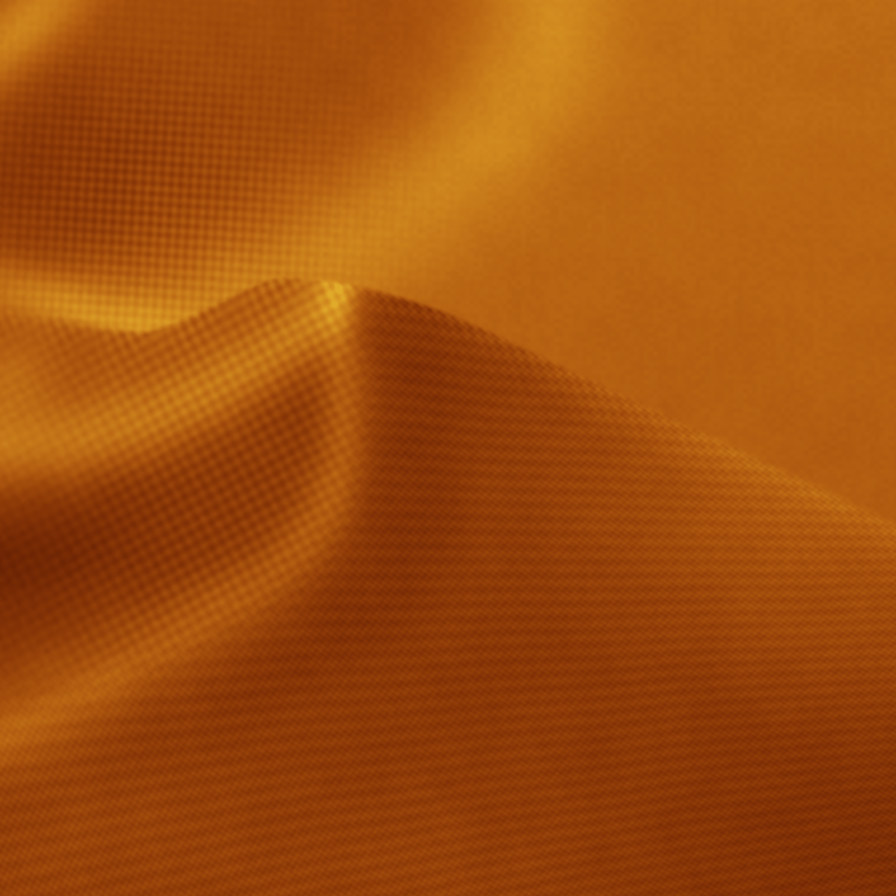
Reproduce this texture procedurally as a Shadertoy shader.

```glsl
// Folded amber cloth: a soft glowing backdrop behind a woven, creased front fold.
#define TAU 6.2831853
#define ROWS 58.0
#define THREADS 112.0
#define MESH 78.0
#define ROW_DEPTH 0.035
#define THREAD_DEPTH 0.045
#define MESH_DEPTH 0.075
#define GRAIN 0.045

float hash(vec2 p) {
    return fract(sin(dot(p, vec2(127.1, 311.7))) * 43758.5453);
}

float noise(vec2 p) {
    vec2 i = floor(p), f = fract(p);
    f = f * f * (3.0 - 2.0 * f);
    return mix(mix(hash(i), hash(i + vec2(1, 0)), f.x),
               mix(hash(i + vec2(0, 1)), hash(i + vec2(1, 1)), f.x), f.y);
}

float softMin(float a, float b, float k) {
    float h = max(k - abs(a - b), 0.0);
    return min(a, b) - h * h / (4.0 * k);
}

float bell(float x) { return exp(-x * x); }

vec2 turn(vec2 p, float a) {
    return vec2(cos(a) * p.x + sin(a) * p.y, cos(a) * p.y - sin(a) * p.x);
}

// Soft elliptical spot of light or shadow
float spot(vec2 p, vec2 center, vec2 radius, float angle) {
    vec2 q = turn(p - center, angle) / radius;
    return exp(-dot(q, q));
}

// Thread wave that fades out when too fine for the canvas
float wave(float x, float freq) {
    return sin(TAU * freq * x) * smoothstep(0.5, 0.3, freq / iResolution.y);
}

// Height of the fold's upper edge
float ridgeHeight(float x) {
    float left = 0.629 + 0.062 * smoothstep(0.15, 0.33, x) + 0.02 * smoothstep(0.17, 0.0, x);
    return softMin(left, 0.642 - 0.475 * (x - 0.52), 0.06);
}

// Signed depth inside the left pocket, zero along the curved pleat
float pleatDepth(vec2 p) {
    return softMin((p.y - 0.19 - 0.52 * p.x) / 1.127, 0.39 - p.x, 0.12);
}

float backShade(vec2 p) {
    float h = 1.0 - p.y;
    float beam = (p.x - 0.61 + 3.0 * h * h) / sqrt(1.0 + 36.0 * h * h);
    float t = mix(0.45, 0.66, smoothstep(-0.2, 0.03, beam)) + 0.2 * (p.y - 0.77);
    t += 0.22 * bell(beam / 0.075);
    t -= 0.17 * spot(p, vec2(0.04, 0.82), vec2(0.17, 0.11), 0.4);
    t += 0.40 * spot(p, vec2(0.02, 0.965), vec2(0.13, 0.04), 0.75);
    t += 0.32 * spot(p, vec2(0.04, 0.672), vec2(0.15, 0.035), -0.25);
    // Fine square weave, in focus on the left
    float focus = spot(p, vec2(0.17, 0.77), vec2(0.2, 0.17), 0.0);
    vec2 q = turn(p, -0.06);
    return t + 0.055 * focus * (wave(q.x, 96.0) + wave(q.y, 88.0));
}

float pocketShade(vec2 p) {
    float v = p.y - 0.5 - 1.15 * p.x * p.x;
    float t = mix(0.33, 0.5, smoothstep(-0.05, 0.1, v));
    t += 0.40 * bell(v / 0.05);
    t += 0.20 * spot(p, vec2(0.01, 0.58), vec2(0.05, 0.04), 0.0);
    t -= 0.22 * spot(p, vec2(0.01, 0.37), vec2(0.17, 0.07), 0.35);
    return t;
}

float panelShade(vec2 p, float pleat) {
    float t = 0.29;
    t += 0.16 * spot(p, vec2(0.84, 0.38), vec2(0.27, 0.13), -0.4);
    t += 0.08 * spot(p, vec2(0.45, 0.02), vec2(0.3, 0.12), 0.0);
    t -= 0.10 * spot(p, vec2(1.0, 0.03), vec2(0.3, 0.14), 0.0);
    t += 0.24 * exp(min(pleat, 0.0) / 0.16) * smoothstep(0.4, 0.05, p.x);
    return t - 0.07 * bell((pleat + 0.08) / 0.05);
}

float frontShade(vec2 p, float below) {
    float pleat = pleatDepth(p);
    float inside = smoothstep(-0.02, 0.02, pleat);
    float lower = smoothstep(0.45, 0.25, p.y);
    float t = mix(panelShade(p, pleat), pocketShade(p), inside);
    float strip = bell((pleat - 0.005) / mix(0.028, 0.045, lower));
    t += mix(0.27, 0.20, lower) * strip;
    // Lit rim, wider towards the right
    float right = smoothstep(0.45, 0.85, p.x);
    float rim = exp(-below / mix(0.018, 0.055, right));
    t += mix(0.15, 0.34, right) * rim;
    // Rows fan out across the panel, crossed by fine threads
    float row = p.y + 0.5 * (p.x - 0.4) * (p.y - 0.37) + 0.004 * noise(p * 9.0);
    float weave = ROW_DEPTH * wave(row, ROWS)
        + THREAD_DEPTH * wave(p.x + 0.3 * p.y, THREADS) * wave(row, ROWS * 2.0);
    // Slanted mesh in the pocket and over the pleat
    vec2 q = turn(p, 0.5);
    float mesh = MESH_DEPTH * (0.55 * wave(q.x, MESH) + 0.6 * wave(q.y, MESH));
    mesh *= 0.35 + 0.65 * smoothstep(0.02, 0.2, p.x);
    t += mix(weave, mesh, max(inside, 0.8 * strip) * smoothstep(0.1, 0.3, p.y));
    return t + 0.06 * rim * (1.0 - 0.6 * right) * wave(p.x + 0.4 * p.y, 82.0);
}

vec3 amber(float t) {
    t = clamp(t, 0.0, 1.1);
    return vec3(0.38, 0.12, 0.01) + t * vec3(0.60, 0.28, 0.03) + t * t * vec3(-0.13, 0.20, 0.10);
}

void mainImage(out vec4 fragColor, in vec2 fragCoord) {
    vec2 p = fragCoord / iResolution.xy;
    float below = ridgeHeight(p.x) - p.y;
    float soft = 0.004 + 0.008 * smoothstep(0.2, 0.0, p.x) + 0.006 * smoothstep(0.5, 1.0, p.x);
    float t = mix(backShade(p), frontShade(p, max(below, 0.0)), smoothstep(-soft, soft, below));
    t += GRAIN * (noise(p * 190.0) - 0.5) + 0.04 * (noise(p * 24.0) - 0.5);
    fragColor = vec4(amber(t), 1.0);
}
```
